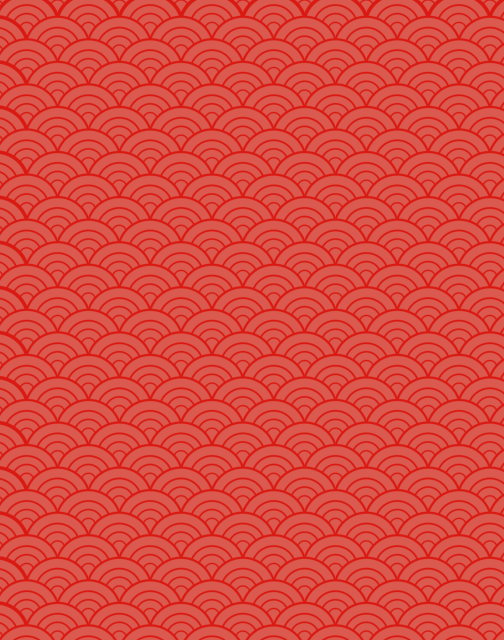
Reproduce this pattern procedurally as a WebGL 2 fragment shader.

```glsl
#version 300 es
precision highp float;
// Seigaiha: staggered rows of overlapping wave scales with concentric red arcs.

#define PERIOD 0.0965                 // scale spacing, in canvas heights
#define ROW_STEP 0.365                // row spacing, in periods
#define FIRST_SCALE vec2(0.432, -0.094) // crest of row 0, right and down from top left
#define ARC_RADII vec4(0.524, 0.357, 0.232, 0.116)
#define ARC_TOPS vec4(0.0, 0.176, 0.315, 0.457) // depth of each arc below the crest
#define ARC_WIDTHS vec4(0.036, 0.029, 0.027, 0.023)
#define BORDER_WEIGHT 1.6             // heavier outline on the top row and left column
#define SOFTNESS 0.8                  // half width of the edge blend, in pixels
#define FILL vec3(0.855, 0.353, 0.310)
#define INK vec3(0.851, 0.098, 0.070)

uniform vec2 u_resolution;
out vec4 outColor;

// Colour and coverage of one scale; p is measured from its crest, y downward.
vec4 waveScale(vec2 p, float outlineWeight, float blur) {
    float ink = 0.0;
    float cover = 0.0;
    for (int i = 0; i < 4; i++) {
        float radius = ARC_RADII[i];
        float halfWidth = 0.5 * ARC_WIDTHS[i];
        vec2 toCenter = p - vec2(0.0, ARC_TOPS[i] + radius);
        float d = length(toCenter) - radius;
        if (i == 0) {
            // The outline also bounds the body of the scale.
            halfWidth *= outlineWeight;
            cover = 1.0 - smoothstep(-blur, blur, d - halfWidth);
            d = min(d, 0.0);
        }
        float arc = 1.0 - smoothstep(-blur, blur, abs(d) - halfWidth);
        ink = max(ink, arc * step(toCenter.y, 0.0));
    }
    return vec4(mix(FILL, INK, ink), cover);
}

void main() {
    // Period units, from the top left corner, y downward.
    vec2 p = vec2(gl_FragCoord.x, u_resolution.y - gl_FragCoord.y)
           / (u_resolution.y * PERIOD);
    float blur = SOFTNESS / (u_resolution.y * PERIOD);

    vec3 color = FILL;
    float nearestRow = floor((p.y - FIRST_SCALE.y) / ROW_STEP);

    // Paint the rows from back to front; lower rows overlap higher ones.
    for (int i = -3; i <= 1; i++) {
        float row = nearestRow + float(i);
        vec2 crest = FIRST_SCALE + vec2(0.5 * mod(row, 2.0), row * ROW_STEP);
        crest.x += floor(p.x - crest.x + 0.5);

        bool border = abs(row) < 0.5 || crest.x < 0.0;
        vec4 scale = waveScale(p - crest, border ? BORDER_WEIGHT : 1.0, blur);
        color = mix(color, scale.rgb, scale.a);
    }
    outColor = vec4(color, 1.0);
}
```
